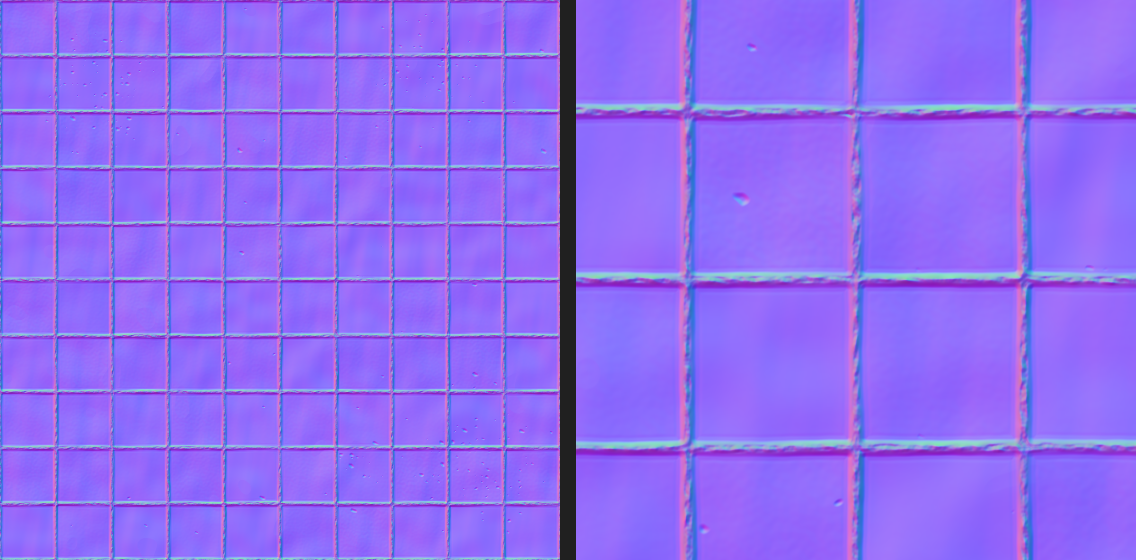
Left, the full canvas; right, a detail of the centre.
A Shadertoy shader for this texture map:

```glsl
// Tangent-space normal map of a 10 x 10 wall of square glazed tiles.
// A height field (bevelled tiles, rough grout, chips) is differentiated
// numerically, then tilted and streaked per tile before colour encoding.

const float TILES = 10.0;
const float CORNER_RADIUS = 0.06;
const vec2 BASE_TILT = vec2(0.15, -0.165);

vec2 hash22(vec2 p) {
    vec3 a = fract(p.xyx * vec3(0.1031, 0.1030, 0.0973));
    a += dot(a, a.yzx + 33.33);
    return fract((a.xx + a.yz) * a.zy);
}

float cornerGradient(vec2 cell, vec2 corner, vec2 f) {
    return dot(hash22(cell + corner) * 2.0 - 1.0, f - corner);
}

float gradientNoise(vec2 p) {
    vec2 cell = floor(p), f = fract(p);
    vec2 u = f * f * f * (f * (f * 6.0 - 15.0) + 10.0);
    float low = mix(cornerGradient(cell, vec2(0, 0), f), cornerGradient(cell, vec2(1, 0), f), u.x);
    float high = mix(cornerGradient(cell, vec2(0, 1), f), cornerGradient(cell, vec2(1, 1), f), u.x);
    return mix(low, high, u.y);
}

// Distance inward from the edge of a rounded unit tile
float tileInset(vec2 p, float radius) {
    vec2 q = abs(fract(p) - 0.5) - 0.5 + radius;
    return radius - length(max(q, 0.0)) - min(max(q.x, q.y), 0.0);
}

float spot(vec2 p, vec2 center, float radius) {
    vec2 d = (p - center) / radius;
    return exp(-dot(d, d));
}

// Where chips gather on the wall
float chipDensity(vec2 p) {
    float worn = spot(p, vec2(1.9, 8.5), 0.8);
    worn = max(worn, spot(p, vec2(7.4, 8.7), 0.7));
    worn = max(worn, spot(p, vec2(8.6, 1.7), 0.9));
    worn = max(worn, spot(p, vec2(6.5, 1.8), 0.5));
    return 0.003 + 0.35 * worn;
}

// One soft slanted chip at most per scatter cell
float chips(vec2 p, float cellsPerTile) {
    vec2 g = p * cellsPerTile;
    vec2 cell = floor(g);
    vec2 seed = hash22(cell + 17.0);
    float present = step(seed.x, chipDensity((cell + 0.5) / cellsPerTile));
    vec2 d = fract(g) - mix(vec2(0.35), vec2(0.65), hash22(cell + 91.0));
    d.y += 0.8 * d.x * (seed.y - 0.5);
    float radius = mix(0.12, 0.34, seed.y);
    float k = length(d * vec2(1.0, 1.5)) / radius + 0.4 * gradientNoise(g * 4.0);
    return present * radius * (1.0 - smoothstep(0.1, 1.0, k)) / cellsPerTile;
}

// Uneven laying and slightly ragged edges
vec2 wobble(vec2 p) {
    vec2 slow = vec2(gradientNoise(p * 1.6), gradientNoise(p * 1.6 + 40.0));
    vec2 fast = vec2(gradientNoise(p * 11.0 + 7.0), gradientNoise(p * 11.0 + 63.0));
    return p + 0.014 * slow + 0.004 * fast;
}

// Inset with a joint width that drifts along the wall
float jointInset(vec2 p) {
    return tileInset(wobble(p), CORNER_RADIUS) - 0.016 * gradientNoise(p * 1.3 + 9.0);
}

// Ridged grout, drawn out along each joint
float groutRelief(vec2 p) {
    vec2 q = abs(fract(p) - 0.5);
    float alongX = smoothstep(-0.03, 0.03, q.y - q.x);
    float upright = gradientNoise(p * vec2(27.0, 12.0));
    float level = gradientNoise(p * vec2(12.0, 27.0) + 50.0);
    return 0.034 * mix(upright, level, alongX) + 0.006 * gradientNoise(p * 41.0);
}

float height(vec2 p) {
    float inset = jointInset(p);
    float wear = clamp(1.0 + 1.7 * gradientNoise(p * 1.7 + 5.0), 0.4, 1.8);
    float bevel = 0.026 * wear * smoothstep(0.008, 0.050, inset);
    float pillow = 0.011 * (1.0 - exp(-max(inset, 0.0) / 0.035));
    float lip = 0.0012 * exp(-pow((inset - 0.07) / 0.012, 2.0));
    float grout = (1.0 - smoothstep(0.006, 0.028, inset)) * groutRelief(p);
    float face = smoothstep(0.05, 0.09, inset);
    float grain = 0.0018 * hash22(floor(wobble(p))).x * gradientNoise(p * 19.0 + 11.0);
    float pits = 0.25 * chips(p, 5.0) + 0.25 * chips(p, 9.0);
    return bevel + pillow + lip + grout + face * (grain + pits);
}

// Central difference; red rises rightward and green rises downward
vec2 surfaceSlope(vec2 p, float e) {
    float dx = height(p + vec2(e, 0)) - height(p - vec2(e, 0));
    float dy = height(p + vec2(0, e)) - height(p - vec2(0, e));
    return vec2(-dx, dy) / (2.0 * e);
}

// Slanted glaze streaks, different on every tile
vec2 glazeStreaks(vec2 p, vec2 tile) {
    vec2 seed = hash22(tile + 3.0);
    vec2 q = vec2(p.x - 0.16 * p.y, p.y * 0.12) + seed * 37.0;
    float broad = gradientNoise(q * 3.5);
    float fine = gradientNoise(q * 9.0 + 21.0);
    vec2 lean = (hash22(tile + 55.0) - 0.5) * vec2(0.08, 0.05);
    return lean + vec2(0.17 * broad + 0.07 * fine, 0.05 * broad);
}

void mainImage(out vec4 fragColor, in vec2 fragCoord) {
    vec2 p = fragCoord / iResolution.xy * TILES;
    float halfPixel = 0.5 * TILES / iResolution.y;
    vec2 slope = surfaceSlope(p, max(halfPixel, 0.007));
    slope.x *= 0.85; // upright joints are shallower
    slope += BASE_TILT + glazeStreaks(p, floor(wobble(p)));
    vec3 normal = normalize(vec3(slope, 1.0));
    // Rough joints scatter, which shortens the averaged normal
    float scatter = 1.0 - smoothstep(0.010, 0.050, jointInset(p));
    normal *= 1.0 - scatter * (0.22 + 0.2 * gradientNoise(p * 17.0 + 31.0));
    fragColor = vec4(0.5 + 0.5 * normal, 1.0);
}
```
